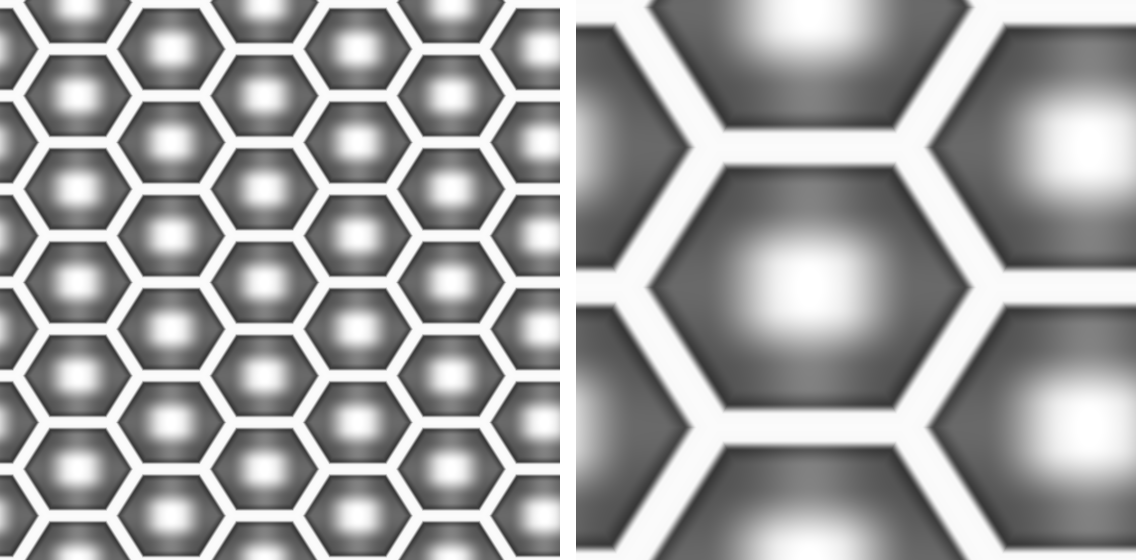
Left, the full canvas; right, a detail of the centre.
A Shadertoy shader for this pattern:

```glsl
// Grey honeycomb of wide hexagons with soft white walls and a boxy highlight in each cell.
// Two interleaved rectangular lattices give the cell centres; the wall is a distance
// to the nearest hexagon side. Six columns by six rows, so it tiles exactly.

// Offset from the nearest centre of a lattice with a 2 by 1 period.
vec2 latticeOffset(vec2 p) {
    return mod(p + vec2(1.0, 0.5), vec2(2.0, 1.0)) - vec2(1.0, 0.5);
}

// Distance inward from the middle of the wall, positive inside the cell.
float wallDistance(vec2 offset) {
    vec2 a = abs(offset);
    float slanted = dot(vec2(0.5, 0.25) - a, vec2(0.845, 0.535));
    return min(0.5 - a.y, slanted - 0.004);
}

// Metallic shading: dim base, crossed bands and a bright rounded box.
float cellShade(vec2 offset) {
    vec2 a = abs(offset);
    float column = exp(-a.x * a.x / 0.032);
    float row = exp(-a.y * a.y / 0.040);
    float box = (1.0 - smoothstep(0.10, 0.38, a.x)) * (1.0 - smoothstep(0.07, 0.29, a.y));
    return 0.31 + 0.19 * column + 0.10 * row + 0.41 * box;
}

void mainImage(out vec4 fragColor, in vec2 fragCoord) {
    vec2 p = 6.0 * fragCoord / iResolution.xy - vec2(0.834, 0.974);

    // Keep the cell that holds this point.
    vec2 even = latticeOffset(p);
    vec2 odd = latticeOffset(p - vec2(1.0, 0.5));
    vec2 cell = wallDistance(even) > wallDistance(odd) ? even : odd;
    float d = wallDistance(cell);

    // Shadow along the rim, then the soft-edged wall on top.
    float shade = cellShade(cell) * mix(0.58, 1.0, smoothstep(0.06, 0.14, d));
    float blur = max(0.020, 6.0 / iResolution.y);
    float wall = 1.0 - smoothstep(0.065 - blur, 0.065 + blur, d);
    float grey = mix(shade, 0.985 - 0.2 * max(d, 0.0), wall);

    fragColor = vec4(vec3(min(grey, 1.0)), 1.0);
}
```
